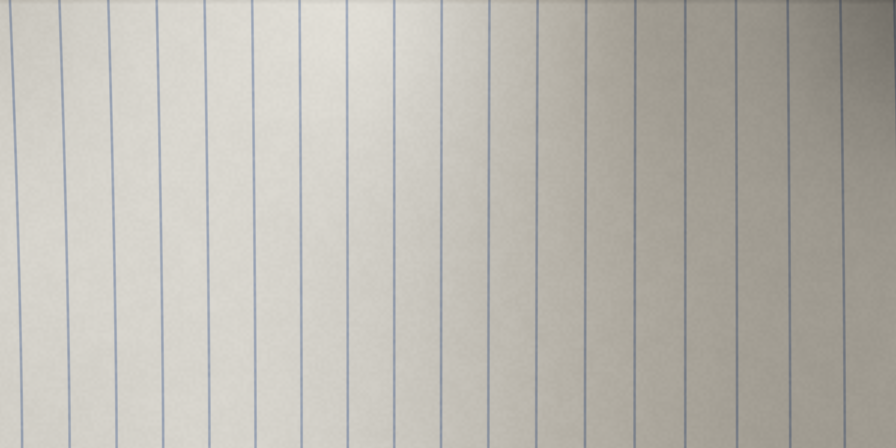
Write a Shadertoy shader that draws this pattern.

```glsl
// Ruled paper with blue vertical lines, seen at a slight tilt in uneven side light.

const int LINE_COUNT = 19;
const float CENTRE_LINE = 8.0;
const float LINE_HALF_WIDTH = 0.0014;
const vec3 INK_FILTER = vec3(0.69, 0.75, 0.87);

// Integer hash to 0..1
float hash(ivec2 cell) {
    uvec2 q = uvec2(cell + 4096) * uvec2(1597334673u, 3812015801u);
    uint n = (q.x ^ q.y) * 1597334673u;
    n = (n ^ (n >> 15)) * 2246822519u;
    return float((n ^ (n >> 13)) >> 8) / 16777216.0;
}

float valueNoise(vec2 p) {
    ivec2 cell = ivec2(floor(p));
    vec2 f = fract(p);
    f = f * f * (3.0 - 2.0 * f);
    float low = mix(hash(cell), hash(cell + ivec2(1, 0)), f.x);
    float high = mix(hash(cell + ivec2(0, 1)), hash(cell + ivec2(1, 1)), f.x);
    return mix(low, high, f.y);
}

float glow(vec2 uv, vec2 centre, vec2 radius) {
    vec2 d = (uv - centre) / radius;
    return exp(-dot(d, d));
}

// Line offset from the centre line; the spacing widens toward the sides
float lineOffset(float n, float pitch, float skew, float spread) {
    return pitch * n * (1.0 + n * (skew + spread * n));
}

// Horizontal distance to the nearest ruled line
float ruleDistance(vec2 uv) {
    float descent = 1.0 - pow(clamp(uv.y, 0.0, 1.0), 1.5);
    float nearest = 1.0;
    for (int i = 0; i < LINE_COUNT; i++) {
        float n = float(i) - CENTRE_LINE;
        float top = lineOffset(n, 0.0529, 0.0015, 0.0004);
        float bottom = lineOffset(n, 0.0520, 0.0040, 0.000475);
        float x = 0.44 + mix(top, bottom, descent);
        nearest = min(nearest, abs(uv.x - x));
    }
    return nearest;
}

// Broad falloff to the right, with a highlight and shaded corners
float paperLight(vec2 uv) {
    float light = mix(0.85, 0.625, smoothstep(0.2, 0.95, uv.x));
    light += 0.065 * glow(uv, vec2(0.42, 1.0), vec2(0.13, 0.38));
    light -= 0.045 * glow(uv, vec2(0.73, 1.0), vec2(0.09, 0.40));
    light -= 0.190 * glow(uv, vec2(1.04, 1.06), vec2(0.15, 0.38));
    light -= 0.060 * glow(uv, vec2(0.0, 1.05), vec2(0.12, 0.40));
    light -= 0.030 * glow(uv, vec2(0.0, 0.0), vec2(0.20, 0.35));
    light -= 0.050 * smoothstep(0.988, 1.0, uv.y);
    return light;
}

vec3 paperColour(float light) {
    vec3 tint = mix(vec3(1.0, 0.970, 0.906), vec3(1.0, 0.988, 0.953),
                    smoothstep(0.62, 0.86, light));
    return light * tint;
}

void mainImage(out vec4 fragColor, in vec2 fragCoord) {
    vec2 uv = fragCoord / iResolution.xy;
    vec2 sheet = vec2(uv.x * iResolution.x / iResolution.y, uv.y);

    // Paper fibres and faint mottling
    float grain = valueNoise(sheet * 150.0) - 0.5;
    float mottle = valueNoise(sheet * 28.0) - 0.5;
    float light = paperLight(uv) + 0.018 * grain + 0.010 * mottle;
    vec3 colour = paperColour(light);

    // Ink lines with slightly uneven coverage
    float softness = max(1.0 / iResolution.x, 0.0008);
    float ink = 1.0 - smoothstep(LINE_HALF_WIDTH - softness,
                                 LINE_HALF_WIDTH + softness, ruleDistance(uv));
    ink *= 0.84 + 0.16 * valueNoise(sheet * vec2(60.0, 110.0));
    colour *= mix(vec3(1.0), INK_FILTER, ink);

    fragColor = vec4(colour, 1.0);
}
```
